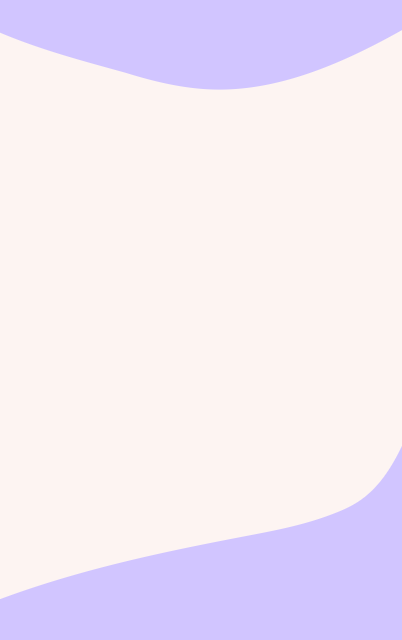
A WebGL 2 fragment shader for this background:

```glsl
#version 300 es
precision highp float;

uniform vec2 u_resolution;
out vec4 fragColor;

// Cubic Hermite segment; each knot holds (x, height, slope).
float hermite(float x, vec3 a, vec3 b) {
    float span = b.x - a.x;
    float t = (x - a.x) / span;
    float s = 1.0 - t;
    return s * s * ((1.0 + 2.0 * t) * a.y + t * span * a.z)
         + t * t * ((1.0 + 2.0 * s) * b.y - s * span * b.z);
}

// Lower edge of the upper wave
float upperEdge(float x) {
    vec3 trough = vec3(0.5455, 0.860, 0.0);
    if (x < 0.314) return hermite(x, vec3(0.0, 0.949, -0.265), vec3(0.314, 0.886, -0.175));
    if (x < trough.x) return hermite(x, vec3(0.314, 0.886, -0.195), trough);
    return hermite(x, trough, vec3(1.0, 0.953, 0.353));
}

// Upper edge of the lower wave, rising steeply at the right
float lowerEdge(float x) {
    vec3 middle = vec3(0.62, 0.1634, 0.12);
    vec3 bend = vec3(0.8264, 0.1966, 0.24);
    if (x < middle.x) return hermite(x, vec3(0.0, 0.0638, 0.233), middle);
    if (x < bend.x) return hermite(x, middle, bend);
    return hermite(x, bend, vec3(1.0, 0.3034, 1.32));
}

// Antialiased coverage of the positive side of a height difference
float coverage(float d) {
    return clamp(0.5 + d / length(vec2(dFdx(d), dFdy(d))), 0.0, 1.0);
}

void main() {
    vec2 uv = gl_FragCoord.xy / u_resolution;
    vec3 cream = vec3(0.992, 0.957, 0.949);
    vec3 lilac = vec3(0.818, 0.773, 1.0);

    float waves = max(coverage(uv.y - upperEdge(uv.x)),
                      coverage(lowerEdge(uv.x) - uv.y));
    fragColor = vec4(mix(cream, lilac, waves), 1.0);
}
```
